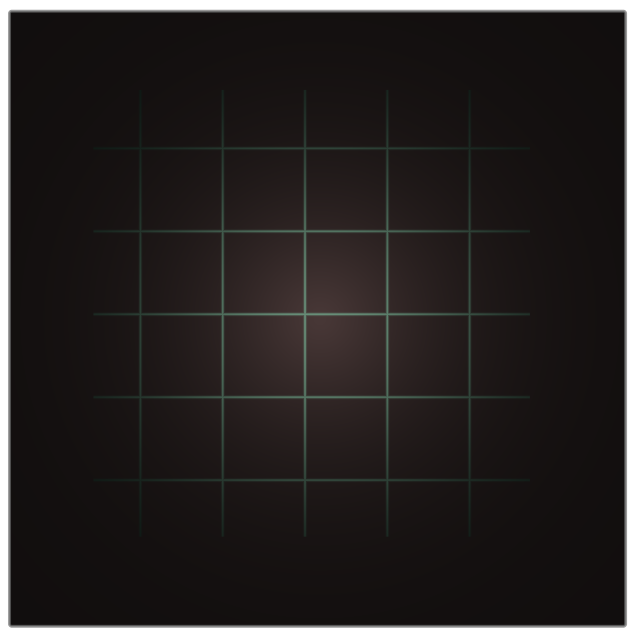
A three.js fragment shader for this background:

```glsl
// A dark rounded panel on white with a warm radial glow and a thin green grid.
// The panel is a rounded-box distance; the grid repeats one line per axis,
// limited to five lines each way and fading with distance from the glow.
varying vec2 vUv;

float roundedBox(vec2 p, vec2 halfSize, float radius) {
  vec2 q = abs(p) - halfSize + radius;
  return length(max(q, 0.0)) + min(max(q.x, q.y), 0.0) - radius;
}

// Distance to the nearest of five evenly spaced lines, per axis.
vec2 gridDistance(vec2 p, vec2 spacing) {
  vec2 nearest = clamp(floor(p / spacing + 0.5), -2.0, 2.0);
  return abs(p - nearest * spacing);
}

// Soft-ended span between lo and hi.
float span(float x, float lo, float hi) {
  return smoothstep(lo - 0.001, lo + 0.001, x)
       * (1.0 - smoothstep(hi - 0.001, hi + 0.001, x));
}

void main() {
  float r = length(vUv - vec2(0.5, 0.502));

  // Warm glow over the near-black panel
  float glow = exp(-pow(r / 0.2, 1.3));
  vec3 color = vec3(0.066, 0.054, 0.053) + vec3(0.215, 0.163, 0.16) * glow;

  // Grid lines, each kept to its own span
  vec2 d = gridDistance(vUv - vec2(0.4766, 0.509), vec2(0.1286, 0.1296));
  vec2 line = exp(-pow(d / 0.002, vec2(2.0)));
  line.x *= span(vUv.y, 0.1615, 0.8595);
  line.y *= span(vUv.x, 0.146, 0.828);
  vec3 lineColor = mix(vec3(0.03, 0.06, 0.048), vec3(0.41, 0.57, 0.48),
                       exp(-pow(r / 0.28, 2.0)));
  color = mix(color, lineColor, max(line.x, line.y));

  // Grey rim, lighter toward the outside, then white beyond it
  float edge = roundedBox(vUv - vec2(0.4962, 0.502), vec2(0.4836, 0.4828), 0.006);
  vec3 rim = vec3(mix(0.32, 0.6, smoothstep(-0.004, -0.001, edge)));
  color = mix(color, rim, smoothstep(-0.0055, -0.0035, edge));
  color = mix(color, vec3(1.0), smoothstep(-0.001, 0.001, edge));

  gl_FragColor = vec4(color, 1.0);
}
```
